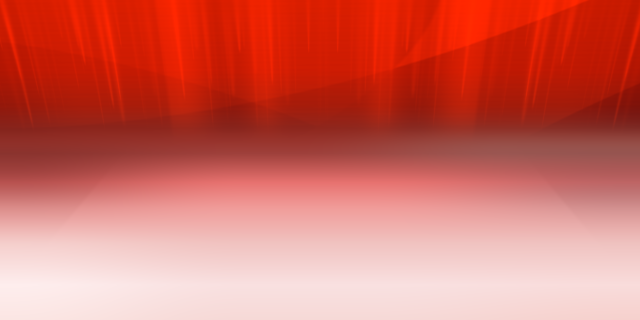
This background is drawn by a Shadertoy shader. Its source:

```glsl
const int STOPS = 10;
const float STOP_DEPTH[STOPS] = float[](0.0, 0.22, 0.33, 0.40, 0.48, 0.57, 0.65, 0.76, 0.89, 1.0);
const vec3 STOP_COLOR[STOPS] = vec3[](
    vec3(0.82, 0.11, 0.00), vec3(0.77, 0.10, 0.01),
    vec3(0.66, 0.11, 0.04), vec3(0.57, 0.15, 0.11),
    vec3(0.62, 0.25, 0.23), vec3(0.89, 0.43, 0.42),
    vec3(0.92, 0.59, 0.58), vec3(0.94, 0.76, 0.75),
    vec3(0.975, 0.88, 0.88), vec3(0.965, 0.85, 0.84));
const vec3 GLOW = vec3(0.20, 0.045, 0.0);
const vec3 LEFT_SHADE = vec3(0.17, 0.11, 0.11);
const vec3 RIGHT_SHADE = vec3(0.15, 0.04, 0.03);
const vec3 PALE_LIFT = vec3(0.02, 0.05, 0.05);
const float MIRROR_X = 0.505;
const float FAN = 0.27;
const float STREAK_GAIN = 0.42;
// Accent rays: fan position, tip depth
const vec2 ACCENTS[4] = vec2[](vec2(0.136, 0.17), vec2(0.357, 0.35),
                               vec2(0.502, 0.42), vec2(0.392, 0.21));

float hash(float n) { return fract(sin(n * 127.1) * 43758.5); }

float bell(float x, float center, float width) {
    float d = (x - center) / width;
    return exp(-d * d);
}

vec3 verticalGradient(float depth) {
    vec3 color = STOP_COLOR[0];
    for (int i = 1; i < STOPS; i++) {
        float t = clamp((depth - STOP_DEPTH[i - 1]) / (STOP_DEPTH[i] - STOP_DEPTH[i - 1]), 0.0, 1.0);
        color = mix(color, STOP_COLOR[i], t);
    }
    return color;
}

// One tapered ray with a crisp outer edge
float ray(float x, float depth, float center, float tip, float width) {
    float taper = clamp(1.0 - depth / tip, 0.0, 1.0);
    float d = (x - center) / (width * (0.25 + 0.75 * taper));
    return exp(-d * d) * smoothstep(0.0, 0.12, taper);
}

// Cellular columns hold rays of random place, length and strength
float scatteredRays(float x, float depth) {
    float sum = 0.0;
    for (int layer = 0; layer < 3; layer++) {
        float count = 22.0 + 19.0 * float(layer);
        float cell = floor(x * count);
        for (int side = -1; side <= 1; side++) {
            float id = cell + float(side);
            float seed = id + 61.0 * float(layer);
            float center = (id + 0.2 + 0.6 * hash(seed)) / count;
            float tip = mix(0.12, 0.44, hash(seed + 7.3));
            float strength = pow(hash(seed + 19.7), 2.0);
            sum += strength * ray(x, depth, center, tip, 0.22 / count);
        }
    }
    return sum;
}

void mainImage(out vec4 fragColor, in vec2 fragCoord) {
    vec2 p = fragCoord / iResolution.xy;
    float x = p.x;
    float depth = 1.0 - p.y;
    float mirrored = abs(x - MIRROR_X);
    float fan = mirrored * (1.0 + FAN * depth);
    float soft = 1.5 / iResolution.y;
    vec3 color = verticalGradient(depth);

    // Side shading around the horizon, pale lift at the lower left
    float leftSide = smoothstep(0.38, 0.02, x);
    float rightSide = smoothstep(0.58, 0.98, x);
    color -= LEFT_SHADE * leftSide * bell(depth, 0.56, 0.09);
    color -= RIGHT_SHADE * rightSide * bell(depth, 0.59, 0.09);
    color += vec3(0.0, 0.10, 0.10) * smoothstep(0.45, 0.8, x) * bell(depth, 0.46, 0.06);
    color += PALE_LIFT * leftSide * smoothstep(0.66, 0.78, depth);
    color -= vec3(0.0, 0.03, 0.035) * rightSide * smoothstep(0.75, 1.0, depth);

    // Sweeping arcs: signed gaps, positive on the lit side
    float fade = 1.0 - smoothstep(0.33, 0.46, depth);
    float arcFall = 0.130 + 0.266 * x + 0.545 * x * x - depth;
    float arcRise = 0.404 - 0.046 * x - 0.428 * x * x - depth;
    float arcSteep = x - (0.6875 - 0.154 * depth - 0.841 * depth * depth);
    float away = 1.0 - x;
    float arcCorner = 0.26 + 0.85 * away + 0.55 * away * away - depth;
    float aboveFall = smoothstep(-soft, soft, arcFall);
    float aboveRise = smoothstep(-soft, soft, arcRise);
    float pastSteep = smoothstep(-soft, soft, arcSteep);
    float aboveCorner = smoothstep(-soft, soft, arcCorner);
    float light = 0.22 * (aboveRise - 0.5) + 0.40 * aboveRise * pastSteep;
    light += 0.16 * (aboveFall - 0.6) * (1.0 - pastSteep);
    light -= 0.35 * (1.0 - aboveCorner) * smoothstep(0.75, 0.9, x);

    // Curtain of light, broad beams and fine rays
    float curtain = 1.0 - smoothstep(0.262 - soft, 0.262 + soft, fan);
    float beams = 0.38 * bell(fan, 0.098, 0.025) + 0.22 * bell(fan, 0.235, 0.03);
    float dark = 0.30 * bell(fan, 0.165, 0.035) + 0.40 * smoothstep(0.40, 0.56, fan);
    light += 0.30 * curtain * smoothstep(0.12, 0.26, fan) + beams - dark;
    float rays = STREAK_GAIN * scatteredRays(fan, depth);
    for (int i = 0; i < 4; i++) {
        rays += 0.55 * ray(fan, depth, ACCENTS[i].x, ACCENTS[i].y, 0.006);
    }
    light += rays * (0.6 + 0.4 * smoothstep(0.0, 0.1, depth));
    light += 0.03 * sin(depth * 410.0) * sin(x * 23.0 + depth * 90.0);
    color += GLOW * light * fade;

    // Faint cone over the pale floor
    float coneEdge = 0.335 + 0.42 * (depth - 0.534);
    float cone = 1.0 - smoothstep(coneEdge - soft, coneEdge + soft, mirrored);
    color += 0.022 * cone * bell(depth, 0.63, 0.09);

    fragColor = vec4(clamp(color, 0.0, 1.0), 1.0);
}
```
